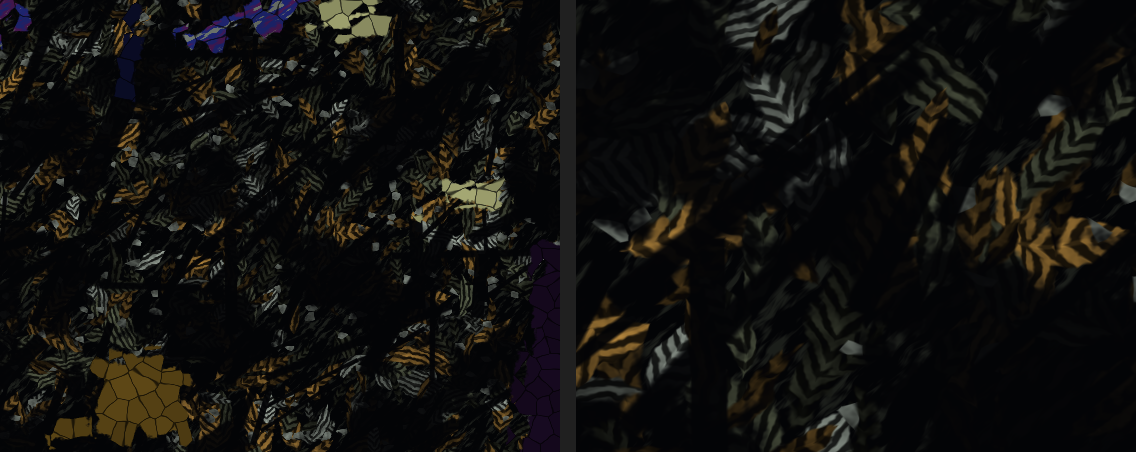
Left, the full canvas; right, a detail of the centre.
This texture is drawn by a Shadertoy shader. Its source:

```glsl
const vec3 BLACK = vec3(0.012, 0.014, 0.022);
const vec3 OLIVE = vec3(0.25, 0.27, 0.21);
const vec3 AMBER = vec3(0.47, 0.35, 0.16);
const vec3 SILVER = vec3(0.44, 0.47, 0.44);
const vec3 OCHRE = vec3(0.34, 0.26, 0.08);
const vec3 CREAM = vec3(0.60, 0.61, 0.42);
const vec3 BLUE = vec3(0.12, 0.15, 0.46);
const vec3 VIOLET = vec3(0.30, 0.10, 0.34);
const vec3 PLUM = vec3(0.085, 0.035, 0.12);

vec2 hash2(vec2 p) {
    vec3 q = fract(p.xyx * vec3(0.1031, 0.1030, 0.0973));
    q += dot(q, q.yzx + 33.33);
    return fract((q.xx + q.yz) * q.zy);
}

vec2 rotate(vec2 p, float angle) {
    float c = cos(angle), s = sin(angle);
    return vec2(c * p.x + s * p.y, c * p.y - s * p.x);
}

// Layered sines, roughly -1 to 1
float waves(vec2 p) {
    float sum = 0.0, gain = 0.5;
    for (int i = 0; i < 4; i++) {
        sum += gain * sin(p.x + 1.7 * sin(p.y)) * cos(p.y + sin(p.x * 0.8));
        p = rotate(p, 1.1) * 1.9 + 3.7;
        gain *= 0.6;
    }
    return sum;
}

// Cellular noise: x = distance between borders, y = cell value
vec2 cells(vec2 p) {
    vec2 base = floor(p);
    float near = 9.0, next = 9.0, id = 0.0;
    for (int j = -1; j <= 1; j++)
    for (int i = -1; i <= 1; i++) {
        vec2 cell = base + vec2(i, j);
        float d = length(cell + hash2(cell) - p);
        next = min(next, max(near, d));
        if (d < near) { near = d; id = hash2(cell + 57.0).x; }
    }
    return vec2(next - near, id);
}

float box(vec2 p, vec2 halfSize) {
    vec2 d = abs(p) - halfSize;
    return length(max(d, 0.0)) + min(max(d.x, d.y), 0.0);
}

// Bent leaves ruled with barbs or lengthwise fibres
vec3 feathers(vec3 under, vec2 p, float scale, float seed, float rough) {
    vec2 q = p * scale, base = floor(q);
    for (int j = -1; j <= 1; j++)
    for (int i = -1; i <= 1; i++) {
        vec2 cell = base + vec2(i, j);
        vec2 place = hash2(cell + seed), form = hash2(cell + seed + 71.0);
        vec2 kind = hash2(cell + seed + 139.0), look = hash2(cell + seed + 211.0);
        vec2 d = rotate(q - cell - place, 0.85 + (kind.x - 0.5) * 2.7);
        d.y += (look.x - 0.5) * d.x * d.x;
        float len = 0.4 + 0.4 * form.x, wide = 0.11 + 0.17 * form.y;
        float inside = wide * (1.0 - d.x * d.x / (len * len)) - abs(d.y) + 0.06 * rough;
        float ruling = kind.y < 0.6 ? 0.75 * (d.x - abs(d.y)) : d.y + 0.12 * d.x;
        float barb = 0.5 + 0.5 * sin(ruling / scale * (400.0 + 230.0 * look.y) + 2.2 * rough);
        float spine = 1.0 - smoothstep(0.01, 0.04, abs(d.y));
        vec3 tint = look.y < 0.42 ? AMBER : (look.y < 0.84 ? OLIVE : SILVER);
        float glow = 0.28 + 0.85 * form.y * form.y + 0.3 * rough;
        float mask = smoothstep(0.0, 0.05, inside) * step(0.25, fract(look.x * 7.0));
        vec3 leaf = tint * glow * (0.2 + 0.8 * smoothstep(0.15, 0.85, barb) + 0.2 * spine);
        under = mix(under, max(leaf, BLACK), mask);
    }
    return under;
}

// Coverage of long straight needles
float laths(vec2 p, float scale, float seed, float lean) {
    vec2 q = p * scale, base = floor(q);
    float cover = 0.0;
    for (int j = -1; j <= 1; j++)
    for (int i = -1; i <= 1; i++) {
        vec2 cell = base + vec2(i, j);
        vec2 place = hash2(cell + seed), form = hash2(cell + seed + 43.0);
        vec2 d = rotate(q - cell - place, lean + (form.x - 0.5) * 1.3);
        float edge = box(d, vec2(0.4 + 0.5 * form.y, 0.03 + 0.09 * place.x * form.x));
        cover = max(cover, 1.0 - smoothstep(-0.012, 0.012, edge));
    }
    return cover;
}

// Ragged cracked crystal
vec3 crystal(vec3 under, vec2 p, vec2 halfSize, float angle, vec3 tint, vec2 crack, float rough) {
    float edge = box(rotate(p, angle), halfSize) + 0.055 * (crack.y - 0.4) + 0.008 * rough;
    float mask = 1.0 - smoothstep(-0.003, 0.003, edge);
    float seam = smoothstep(0.015, 0.09, crack.x);
    return mix(under, tint * (0.35 + 0.65 * seam) * (0.85 + 0.25 * crack.y), mask);
}

void mainImage(out vec4 fragColor, in vec2 fragCoord) {
    vec2 p = fragCoord / iResolution.y;
    float rough = waves(p * 75.0);
    float zone = waves(p * 9.0 + 2.0);
    vec2 warped = p + 0.006 * vec2(waves(p * 22.0), waves(p * 22.0 + 9.0));

    // Fibrous ground and feathered crystals
    float haze = smoothstep(0.0, 0.6, waves(rotate(warped, 0.8) * vec2(50.0, 170.0)));
    vec3 color = BLACK + OLIVE * 0.38 * haze;
    for (int k = 0; k < 4; k++) {
        float layer = float(k);
        color = feathers(color, warped, 7.0 + 3.5 * layer, 17.0 * layer, rough);
    }

    // Small bright chips
    vec2 chip = cells(warped * vec2(48.0, 62.0));
    float chipMask = smoothstep(0.05, 0.2, chip.x) * step(0.94, chip.y);
    color = mix(color, SILVER * (0.75 + 0.5 * rough), chipMask);

    // Extinct areas and opaque needles
    color = mix(color, BLACK, 0.93 * smoothstep(0.02, 0.3, zone + 0.25 * rough));
    float needles = max(laths(p, 4.0, 5.0, 0.6), laths(p, 7.5, 91.0, 1.0));
    color = mix(color, BLACK, 0.95 * needles);

    // Large crystals
    vec2 crack = cells(warped * 24.0);
    float band = waves(rotate(p, 0.5) * vec2(28.0, 95.0));
    vec3 vivid = mix(BLUE, VIOLET, smoothstep(-0.1, 0.25, band));
    vivid = mix(vivid, SILVER, smoothstep(0.38, 0.55, abs(band)));
    color = crystal(color, p - vec2(0.31, 0.12), vec2(0.10, 0.09), 0.0, OCHRE, crack, rough);
    color = crystal(color, p - vec2(0.14, 0.04), vec2(0.045, 0.03), 0.1, OCHRE, crack, rough);
    color = crystal(color, p - vec2(1.04, 0.57), vec2(0.07, 0.04), 0.0, CREAM, crack, rough);
    color = crystal(color, p - vec2(0.77, 0.96), vec2(0.08, 0.035), 0.2, CREAM, crack, rough);
    color = crystal(color, p - vec2(0.91, 0.51), vec2(0.02, 0.012), 0.0, CREAM, crack, rough);
    color = crystal(color, p - vec2(1.22, 0.20), vec2(0.06, 0.25), -0.1, PLUM, crack, rough);
    color = crystal(color, p - vec2(0.54, 0.95), vec2(0.14, 0.025), 0.35, vivid, crack, rough);
    color = crystal(color, p - vec2(0.02, 0.96), vec2(0.04, 0.03), 0.8, vivid, crack, rough);
    color = crystal(color, p - vec2(0.28, 0.89), vec2(0.014, 0.11), 0.0, BLUE * 0.35, crack, rough);

    fragColor = vec4(color, 1.0);
}
```
